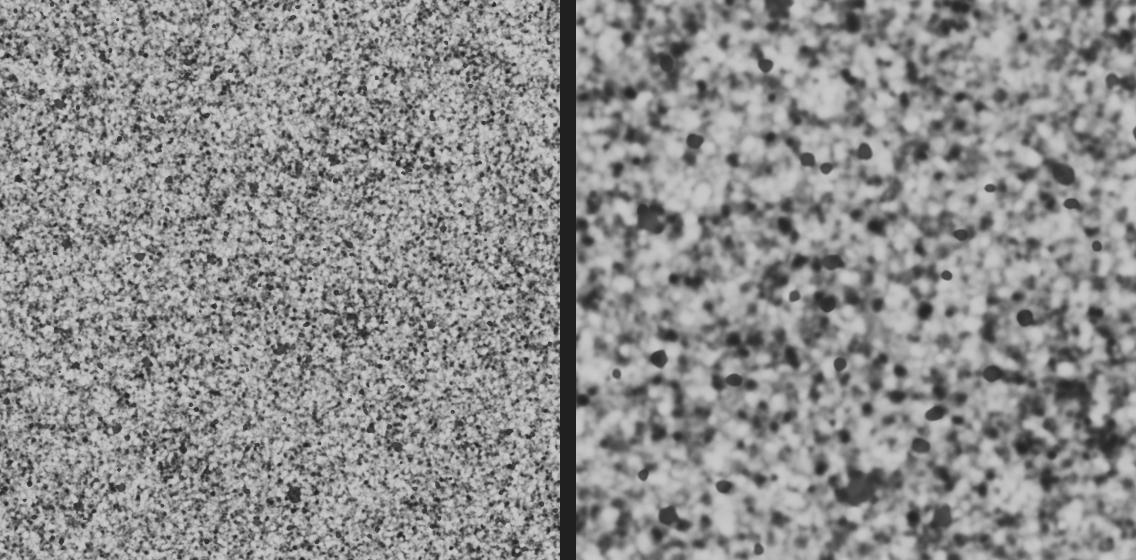
Left: the whole. Right: its middle third, enlarged.
Write a WebGL 2 fragment shader that draws this texture.

```glsl
#version 300 es
precision highp float;
// Fine speckled grey granite: soft dark and light grains of a few sizes.
// Layers of randomly signed round spots are summed into a bell-shaped field,
// bent by a tone curve, then sprinkled with sparse larger dark minerals.

uniform vec2 u_resolution;
out vec4 fragColor;

const float DARKEST = 0.12;
const float LIGHTEST = 0.79;
const float MINERAL_TONE = 0.22;

// Three random values in 0..1 for a cell of a numbered layer.
vec3 hash3(vec2 cell, int layer) {
    uvec3 v = uvec3(ivec3(ivec2(cell), layer)) * 1664525u + 1013904223u;
    v.x += v.y * v.z; v.y += v.z * v.x; v.z += v.x * v.y;
    v ^= v >> 16u;
    v.x += v.y * v.z; v.y += v.z * v.x; v.z += v.x * v.y;
    return vec3(v >> 8u) / 16777216.0;
}

// Sum of jittered round spots with signed strength, scaled to unit deviation.
float spotNoise(vec2 p, float cells, int layer) {
    vec2 q = p * cells;
    vec2 base = floor(q);
    float sum = 0.0;
    for (int y = -1; y <= 1; y++) {
        for (int x = -1; x <= 1; x++) {
            vec2 cell = base + vec2(x, y);
            vec3 rnd = hash3(cell, layer);
            vec2 d = q - cell - rnd.xy;
            float falloff = max(0.0, 1.0 - dot(d, d));
            sum += (rnd.z * 2.0 - 1.0) * falloff * falloff;
        }
    }
    return sum / 0.457;
}

// Coverage of sparse mineral grains; ragged distorts their outline.
float minerals(vec2 p, float cells, float share, float radius, float ragged, int layer) {
    vec2 q = p * cells;
    vec2 base = floor(q);
    float cover = 0.0;
    for (int y = -1; y <= 1; y++) {
        for (int x = -1; x <= 1; x++) {
            vec2 cell = base + vec2(x, y);
            vec3 place = hash3(cell, layer);
            vec3 form = hash3(cell, layer + 1);
            vec2 stretch = mix(vec2(0.8), vec2(1.2), form.xy);
            float size = radius * mix(0.65, 1.15, form.z);
            float d = length((q - cell - place.xy) * stretch) / size;
            float grain = 1.0 - smoothstep(0.7, 1.25, d + ragged);
            cover = max(cover, grain * step(place.z, share));
        }
    }
    return cover;
}

// S-shaped response that keeps most of the area light with a dark tail.
float stoneTone(float field) {
    return mix(DARKEST, LIGHTEST, 1.0 / (1.0 + exp(-1.18 * (field + 0.78))));
}

void main() {
    vec2 p = gl_FragCoord.xy / min(u_resolution.x, u_resolution.y);
    vec2 turned = mat2(0.8, 0.6, -0.6, 0.8) * p;

    // Grain field: main speckle, fine grit, clusters and slow drift
    float field = 0.84 * spotNoise(p, 150.0, 1)
                + 0.40 * spotNoise(turned, 255.0, 2)
                + 0.33 * spotNoise(turned, 72.0, 3)
                + 0.12 * spotNoise(p, 11.0, 4);
    float tone = stoneTone(field);

    // Larger dark minerals
    float ragged = 0.16 * field;
    float dark = max(minerals(p, 48.0, 0.08, 0.23, ragged, 10),
                     minerals(turned, 22.0, 0.04, 0.20, ragged, 20));
    tone = mix(tone, MINERAL_TONE + 0.02 * field, 0.88 * dark);

    fragColor = vec4(vec3(tone), 1.0);
}
```
